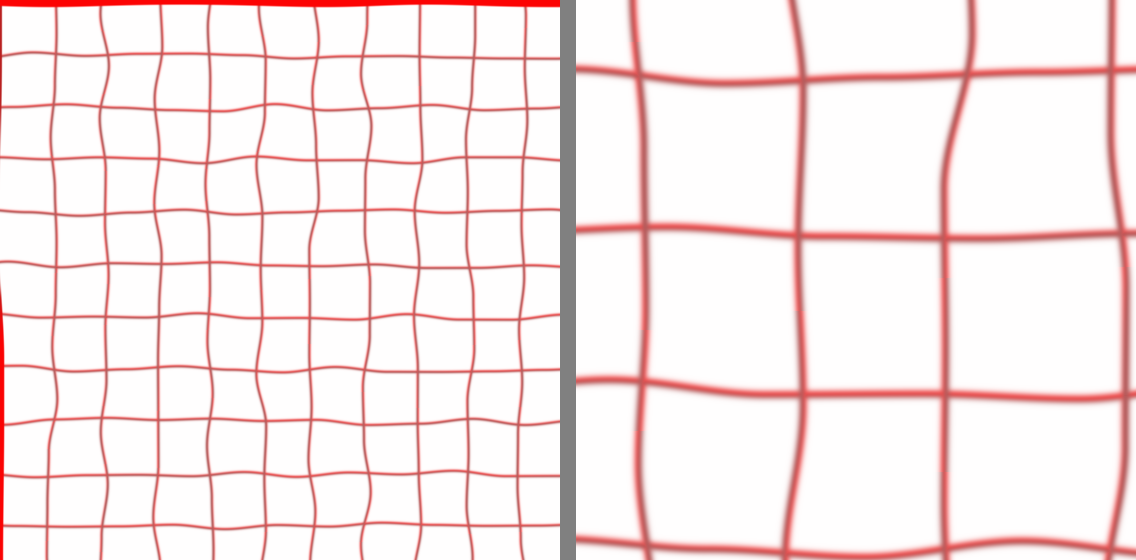
Left, the full canvas; right, a detail of the centre.
This pattern is drawn by a WebGL 2 fragment shader. Its source:

```glsl
#version 300 es
precision highp float;
// Hand-drawn red grid on white, about 10.7 cells each way. Each line is bent by
// its own 1D noise and has a soft profile with a bright and a dark flank.
// A wavy solid red margin runs along the top and part of the left side.
uniform vec2 u_resolution;
out vec4 fragColor;

float hash(vec2 p) {
    vec3 q = fract(vec3(p.xyx) * 0.1031);
    q += dot(q, q.yzx + 33.33);
    return fract((q.x + q.y) * q.z);
}

// Smooth noise in -1..1 along a line, independent for each line id
float lineNoise(float id, float t) {
    float i = floor(t);
    float f = t - i;
    float a = hash(vec2(id, i));
    float b = hash(vec2(id, i + 1.0));
    return mix(a, b, f * f * (3.0 - 2.0 * f)) * 2.0 - 1.0;
}

// Signed distance to the nearest bent line; across and along in canvas units
float bentLine(float across, float along, float wobble, float seed, out float id) {
    const float cell = 0.0934;
    id = max(round(across / cell), 1.0);
    float bend = wobble * lineNoise(id + seed, along / cell + 0.37 * id);
    return across - id * cell - bend;
}

// Lays one soft stroke over the colour; darkSide moves the shaded flank
vec3 stroke(vec3 under, float d, float darkSide) {
    float width = max(0.0029, 0.8 / u_resolution.y);
    float ink = exp(-d * d / (width * width));
    float shade = smoothstep(-0.0026, 0.0026, d + darkSide);
    vec3 inkColor = mix(vec3(0.93, 0.30, 0.30), vec3(0.71, 0.36, 0.36), shade);
    return mix(under, inkColor, ink * 0.95);
}

void main() {
    vec2 uv = gl_FragCoord.xy / u_resolution;
    float px = 1.0 / u_resolution.y;
    float down = 1.0 - uv.y;
    vec3 color = vec3(1.0, 0.995, 0.995);

    // Horizontal lines, counted from the top
    float row;
    float dRow = bentLine(down - 0.0055, uv.x, 0.0065, 40.0, row);
    color = stroke(color, dRow, 0.0012 * lineNoise(row + 90.0, uv.x * 8.0));

    // Vertical lines bend more, and their shaded flank swaps sides
    float column;
    float dColumn = bentLine(uv.x, down, 0.0098, 7.0, column);
    float flank = lineNoise(column + 140.0, down * 9.0);
    vec3 vertical = stroke(color, dColumn * (flank < 0.0 ? -1.0 : 1.0), 0.0025 * abs(flank));
    color = min(color, vertical);

    // Left margin: faint above, gone in the middle, solid below
    float upper = 0.0035 * (1.0 - smoothstep(0.10, 0.37, down));
    float lower = 0.0075 * smoothstep(0.46, 0.64, down) - 0.002 * smoothstep(0.75, 1.0, down);
    float leftWidth = upper + lower;
    float leftInk = 1.0 - smoothstep(-px, px, uv.x - leftWidth);
    leftInk *= smoothstep(0.0, 0.003, leftWidth);
    vec3 leftColor = mix(vec3(0.72, 0.12, 0.12), vec3(0.98, 0.01, 0.01), smoothstep(0.48, 0.62, down));
    color = mix(color, leftColor, leftInk);

    // Top margin with a wavy lower edge
    float topWidth = 0.0105 + 0.0022 * sin(uv.x * 14.0 + 0.4 * sin(uv.x * 9.0) - 6.2);
    float topInk = 1.0 - smoothstep(-1.2 * px, 1.2 * px, down - topWidth);
    color = mix(color, vec3(0.99, 0.01, 0.01), topInk);

    fragColor = vec4(color, 1.0);
}
```
